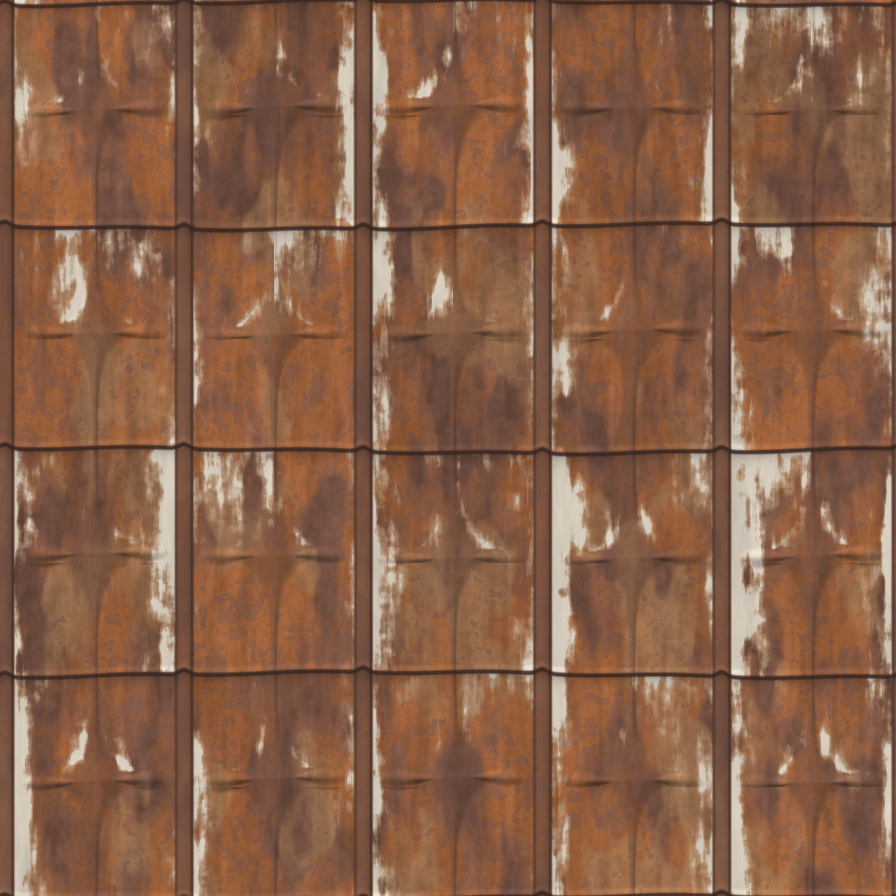
This texture is drawn by a WebGL 1 fragment shader. Its source:

```glsl
precision highp float;

// Rusted pressed-metal roof tiles, five across and four down. Each tile has a raised
// four-pointed star with knobbed arms, shaded from a height field, between round ribs;
// soft cellular noise gives the rust mottling and the streaky remains of pale paint.

uniform vec2 u_resolution;

const vec2 TILES = vec2(5.0, 4.0);
const vec2 OFFSET = vec2(0.028, -0.012);
const float ASPECT = 1.25;            // tile height over tile width
const vec2 STAR_CENTER = vec2(0.5, 0.53);
const float RIDGE_WIDTH = 0.02;
const float RIB_WIDTH = 0.045;
const float SEAM_WIDTH = 0.009;
const float RELIEF = 0.17;
const vec2 LIGHT = vec2(-0.45, 0.9);

const vec3 RUST_DARK = vec3(0.43, 0.30, 0.25);
const vec3 RUST = vec3(0.53, 0.345, 0.25);
const vec3 RUST_ORANGE = vec3(0.60, 0.37, 0.225);
const vec3 OCHRE = vec3(0.60, 0.44, 0.31);
const vec3 PAINT_STAINED = vec3(0.71, 0.59, 0.48);
const vec3 PAINT = vec3(0.81, 0.77, 0.71);
const vec3 SHADOW = vec3(0.22, 0.15, 0.13);

float hash(vec2 p) {
  vec3 q = fract(vec3(p.xyx) * 0.1031);
  q += dot(q, q.yzx + 33.33);
  return fract((q.x + q.y) * q.z);
}

// Cellular noise: random cell values blended by distance to jittered centers.
float cellNoise(vec2 p) {
  vec2 base = floor(p);
  vec2 f = fract(p);
  float total = 0.0;
  float weights = 0.0;
  for (int j = -1; j <= 1; j++) {
    for (int i = -1; i <= 1; i++) {
      vec2 g = vec2(float(i), float(j));
      vec2 id = base + g;
      vec2 d = g + vec2(hash(id + 7.3), hash(id + 41.7)) - f;
      float w = exp(-5.0 * dot(d, d));
      total += w * hash(id + 91.1);
      weights += w;
    }
  }
  return total / weights;
}

float layeredNoise(vec2 p) {
  float sum = 0.0;
  float amp = 0.533;
  for (int i = 0; i < 4; i++) {
    sum += amp * cellNoise(p);
    p = p * 2.03 + 17.7;
    amp *= 0.5;
  }
  return sum;
}

// Half width of the star's body at a distance above or below its center.
float starWidth(float y) {
  return RIDGE_WIDTH + 0.27 * exp(-y / 0.11);
}

float tileHeight(vec2 p) {
  vec2 a = abs((p - STAR_CENTER) * vec2(1.0, ASPECT));
  float body = mix(0.014, 0.06, exp(-a.y / 0.2)) * (1.0 - smoothstep(0.0, starWidth(a.y), a.x));
  float knob = (a.x - 0.3) / 0.07;
  float armWidth = 0.034 + 0.022 * exp(-knob * knob);
  float arm = 0.042 * (1.0 - smoothstep(0.0, armWidth, a.y)) * (1.0 - smoothstep(0.29, 0.43, a.x));
  float rib = (0.5 - abs(p.x - 0.5)) / RIB_WIDTH;
  return max(body, arm) + 0.03 * sqrt(max(0.0, 1.0 - rib * rib));
}

void main() {
  vec2 uv = gl_FragCoord.xy / u_resolution;

  // Tile coordinates, with seams that wander and hump over the ribs.
  vec2 q = uv * TILES - OFFSET;
  float ribDist = 0.5 - abs(fract(q.x) - 0.5);
  q.y += 0.012 * sin(6.2832 * uv.x + 2.0 * floor(q.y + 0.5)) + 0.005 * sin(31.416 * uv.x);
  q.y -= 0.02 * exp(-ribDist * ribDist / 0.0016);
  vec2 tile = mod(floor(q), TILES);
  vec2 p = fract(q);
  vec2 c = (p - STAR_CENTER) * vec2(1.0, ASPECT);
  float panel = smoothstep(RIB_WIDTH, RIB_WIDTH + 0.012, ribDist);

  // Rust: upright mottling, ochre bloom, pits and a tint for each tile.
  float mottle = layeredNoise(uv * vec2(26.0, 13.0));
  float blotch = layeredNoise(uv * vec2(19.0, 10.0) + 53.0);
  float streak = layeredNoise(uv * vec2(85.0, 15.0) + 29.0);
  float grit = layeredNoise(uv * 95.0 + 11.0);
  float tint = hash(tile + 3.1) - 0.5;
  vec3 color = mix(RUST_DARK, RUST, smoothstep(0.28, 0.46, mottle));
  color = mix(color, RUST_ORANGE, smoothstep(0.45, 0.6, mottle + 0.1 * tint * panel));
  color = mix(color, OCHRE, 0.75 * smoothstep(0.52, 0.68, blotch - 0.12 * tint * panel));
  color = mix(color, RUST_DARK, 0.6 * smoothstep(0.56, 0.72, grit + 0.4 * (0.5 - blotch)));
  color *= 1.0 + 0.1 * tint * panel + 0.3 * (streak - 0.5) + 0.25 * (grit - 0.5);

  // Darker metal on ribs and star ridges.
  float ridge = 1.0 - smoothstep(0.4, 1.0, abs(c.x) / starWidth(abs(c.y)));
  color = mix(color, RUST_DARK, max(0.4 * ridge, 0.65 * (1.0 - panel)));

  // Paint left along the tile sides, under the top seam and on the upper star curves.
  float side = hash(tile * 2.0 + vec2(step(0.0, c.x), 19.0));
  float left = mix(-0.03, 0.12, hash(tile + 12.4)) - (p.x - RIB_WIDTH);
  float right = mix(-0.08, 0.08, hash(tile + 27.9)) - (1.0 - RIB_WIDTH - p.x);
  float top = mix(-0.16, 0.04, side) - 0.35 * (1.0 - p.y);
  float curve = mix(-0.1, 0.03, hash(tile + vec2(side * 37.0, 5.0)));
  curve -= 1.2 * abs(abs(c.x) - starWidth(abs(c.y)) - 0.012);
  curve -= 0.3 * (1.0 - smoothstep(0.0, 0.06, c.y)) + 0.2 * smoothstep(0.25, 0.5, c.y);
  float cover = max(max(left, right), max(top, curve));
  cover += 0.24 * (streak - 0.5) + 0.26 * (blotch - 0.5) + 0.1 * (grit - 0.5);
  color = mix(color, PAINT_STAINED, 0.75 * panel * smoothstep(-0.05, 0.015, cover));
  color = mix(color, PAINT * (0.9 + 0.2 * streak), panel * smoothstep(0.0, 0.045, cover));

  // Relief shading from the slope of the height field.
  vec2 e = vec2(0.006, 0.0);
  vec2 slope = vec2(tileHeight(p + e) - tileHeight(p - e),
                    (tileHeight(p + e.yx) - tileHeight(p - e.yx)) / ASPECT) / (2.0 * e.x);
  color *= 1.0 + clamp(-RELIEF * dot(slope, LIGHT) - 0.06 * length(slope), -0.4, 0.25);

  // Grooves beside the ribs, then the overlapping seams.
  float groove = 1.0 - smoothstep(0.003, 0.016, abs(ribDist - RIB_WIDTH));
  color = mix(color, SHADOW, 0.4 * groove);
  float seamDist = min(p.y, 1.0 - p.y);
  color *= 1.0 - 0.3 * exp(-(1.0 - p.y) / 0.025);
  color *= 1.0 + 0.12 * exp(-pow((p.y - 0.024) / 0.012, 2.0));
  color = mix(color, SHADOW, 0.85 * (1.0 - smoothstep(0.4, 1.6, seamDist / SEAM_WIDTH)));

  gl_FragColor = vec4(clamp(color, 0.0, 1.0), 1.0);
}
```
